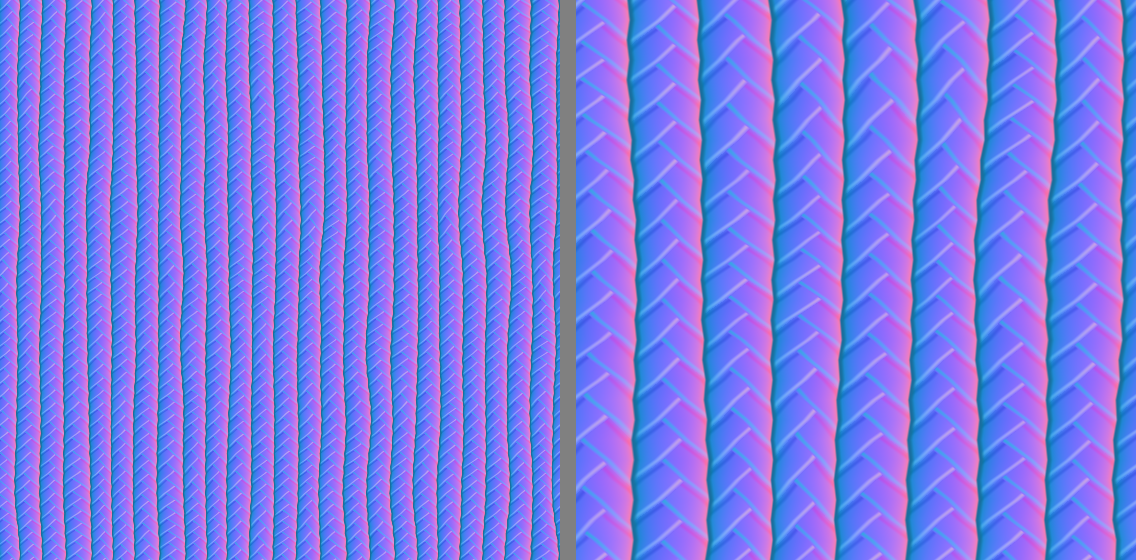
Left, the full canvas; right, a detail of the centre.
Give the GLSL for this texture map, as a three.js fragment shader.

```glsl
// Tangent-space normal map of 24 upright, gently wavering braided ropes.
varying vec2 vUv;

const float ROPES = 24.0;            // ropes across
const float ROWS = 42.0;             // braid rows up each rope
const float SLANT = 0.75;            // rise of a strand, in rows per half rope
const vec2 BEND_CELLS = vec2(12.0, 8.0);
const vec3 CREVICE = vec3(0.10, 0.43, 0.62);

float hash(vec2 p) {
  vec3 q = fract(vec3(p.xyx) * vec3(0.1031, 0.1030, 0.0973));
  q += dot(q, q.yzx + 33.33);
  return fract((q.x + q.y) * q.z);
}

// Value noise that wraps after the given number of cells.
float wrapNoise(vec2 p, vec2 cells) {
  vec2 i = floor(p);
  vec2 f = fract(p);
  f = f * f * (3.0 - 2.0 * f);
  vec2 a = mod(i, cells);
  vec2 b = mod(i + 1.0, cells);
  return mix(mix(hash(a), hash(vec2(b.x, a.y)), f.x),
             mix(hash(vec2(a.x, b.y)), hash(b), f.x), f.y);
}

float softLine(float p, float center, float halfWidth) {
  return 1.0 - smoothstep(0.0, halfWidth, abs(p - center));
}

// Slope across one strand: steep lower lip, slow fall, dark upper edge.
float strandSlope(float phase, float seed) {
  float p = fract(phase);
  float variation = hash(vec2(floor(phase), seed)) - 0.5;
  float lip = softLine(p, 0.10, 0.11);
  float shade = softLine(p, 0.89, 0.12);
  return 0.36 * lip - 0.17 * shade + 0.07 * (0.5 - p) + 0.06 * variation;
}

// Herringbone relief: s runs -1 to 1 across the rope, v counts rows.
vec2 braidRelief(float s, float v, float seed) {
  float seam = (abs(fract(v) - 0.5) - 0.25) / SLANT;
  float onRight = smoothstep(-0.04, 0.04, s - seam);
  float rising = strandSlope(v - SLANT * s - 0.75, seed);
  float falling = strandSlope(v + SLANT * s - 0.25, seed + 57.0);
  return mix(vec2(1.0, 1.0) * rising, vec2(-1.0, 1.0) * falling, onRight);
}

// Rounded profile, turning faster toward the right rim.
vec2 ropeProfile(float s) {
  float x = 0.62 * s + 0.28 * s * s * s + 0.12 * smoothstep(0.75, 1.0, s);
  float y = -0.14 + 0.22 * s * s - 0.05 * s;
  return vec2(x, y);
}

void main() {
  // Ropes share bends with their neighbours; strands scallop the rims.
  float bend = wrapNoise(vUv * BEND_CELLS, BEND_CELLS) - 0.5;
  float waver = wrapNoise(vUv * vec2(ROPES, 7.0), vec2(ROPES, 7.0)) - 0.5;
  float scallop = abs(fract(vUv.y * ROWS) - 0.5) - 0.25;
  float x = vUv.x * ROPES + 0.22 + 0.26 * bend + 0.10 * waver + 0.07 * scallop;
  float rope = mod(floor(x), ROPES);
  float u = fract(x);
  float s = 2.0 * u - 1.0;

  // Uneven braid tightness along each rope.
  float stretch = wrapNoise(vec2(rope, vUv.y * 9.0), vec2(ROPES, 9.0));
  float v = vUv.y * ROWS + hash(vec2(rope, 11.0)) + 0.8 * stretch;

  // Rope curve plus strand relief, faded at the rims.
  vec2 tilt = ropeProfile(s) + braidRelief(s, v, rope) * (1.0 - 0.5 * s * s);
  vec3 normal = normalize(vec3(tilt, sqrt(max(0.14, 1.0 - dot(tilt, tilt)))));
  vec3 color = 0.5 + 0.5 * normal;

  // Soft dark gap between ropes.
  float gap = max(1.0 - smoothstep(0.0, 0.07, u), smoothstep(0.96, 1.0, u));
  gl_FragColor = vec4(mix(color, CREVICE, gap), 1.0);
}
```
